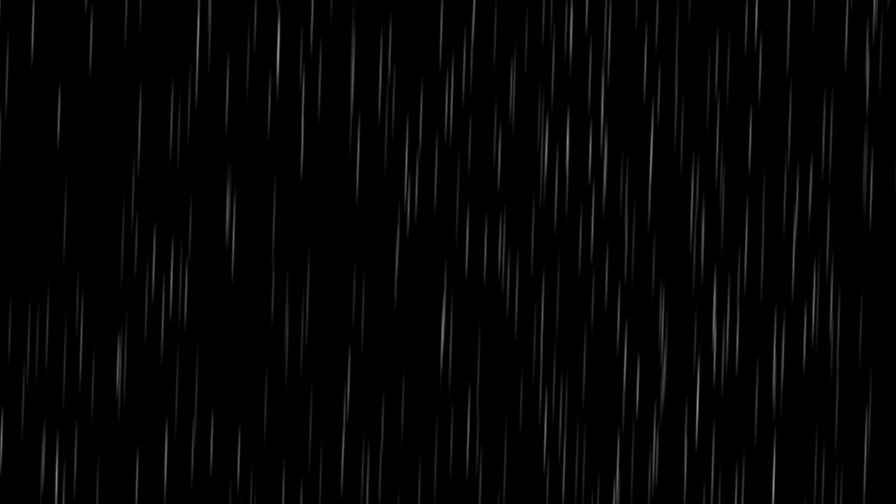
Give the GLSL for this texture, as a Shadertoy shader.

```glsl
// Thin, faintly tilted grey rain streaks falling through a black night.

const int   LAYERS      = 8;
const vec2  CELL        = vec2(0.06, 0.40);    // one possible drop per cell
const float DENSITY     = 0.46;                // mean share of filled cells
const float CLUMPING    = 0.5;                 // how far density varies by region
const float CLUMP_SCALE = 5.0;
const float TILT        = 0.03;                // sideways drift per unit height
const float HALF_WIDTH  = 0.0035;
const vec2  LENGTH      = vec2(0.14, 0.22);    // shortest, longest streak
const vec2  BRIGHTNESS  = vec2(0.16, 0.46);    // faintest, strongest streak
const vec3  RAIN_COLOR  = vec3(1.0);
const float PI          = 3.14159;

// Integer hash giving three values in 0..1
vec3 hash3(ivec3 cell) {
    uvec3 v = uvec3(cell + 4096) * 1664525u + 1013904223u;
    v.x += v.y * v.z; v.y += v.z * v.x; v.z += v.x * v.y;
    v ^= v >> 16u;
    v.x += v.y * v.z; v.y += v.z * v.x; v.z += v.x * v.y;
    return vec3(v >> 8u) / 16777216.0;
}

// Smooth value noise, used to gather drops into loose groups
float valueNoise(vec2 p) {
    ivec2 i = ivec2(floor(p));
    vec2 f = smoothstep(0.0, 1.0, fract(p));
    float bottom = mix(hash3(ivec3(i, 91)).x, hash3(ivec3(i + ivec2(1, 0), 91)).x, f.x);
    float top = mix(hash3(ivec3(i + ivec2(0, 1), 91)).x, hash3(ivec3(i + 1, 91)).x, f.x);
    return mix(bottom, top, f.y);
}

// Light of a vertical streak: tent profile across, sine taper along
float streak(vec2 offset, float len, float pixel) {
    float halfWidth = max(HALF_WIDTH, pixel);
    float across = max(0.0, 1.0 - abs(offset.x) / halfWidth) * HALF_WIDTH / halfWidth;
    float along = sin(PI * clamp(offset.y / len, 0.0, 1.0));
    return across * along;
}

// One layer of drops, with each column shifted by its own amount
float rainLayer(vec2 p, int layer, float pixel) {
    vec3 layerShift = hash3(ivec3(layer, 17, 53));
    p.x += layerShift.x * CELL.x;
    int column = int(floor(p.x / CELL.x));
    p.y += hash3(ivec3(column, 7, layer)).y * CELL.y;
    ivec2 id = ivec2(column, int(floor(p.y / CELL.y)));
    vec2 local = p - vec2(id) * CELL;

    vec3 place = hash3(ivec3(id, layer + 100));
    vec3 look = hash3(ivec3(id, layer + 200));
    float len = mix(LENGTH.x, LENGTH.y, look.x);
    vec2 start = vec2(mix(0.08, 0.92, place.x) * CELL.x, place.y * (CELL.y - len));

    vec2 region = (vec2(id) + 0.5) * CELL * CLUMP_SCALE;
    float chance = DENSITY + CLUMPING * (valueNoise(region) - 0.5);
    float present = step(place.z, chance);
    float light = mix(BRIGHTNESS.x, BRIGHTNESS.y, look.y * look.y);
    return present * light * streak(local - start, len, pixel);
}

void mainImage(out vec4 fragColor, in vec2 fragCoord) {
    float pixel = 1.0 / iResolution.y;
    vec2 p = fragCoord * pixel;
    p.x -= TILT * p.y;

    float rain = 0.0;
    for (int layer = 0; layer < LAYERS; layer++) {
        rain += rainLayer(p, layer, pixel);
    }
    fragColor = vec4(RAIN_COLOR * min(rain, 1.0), 1.0);
}
```
